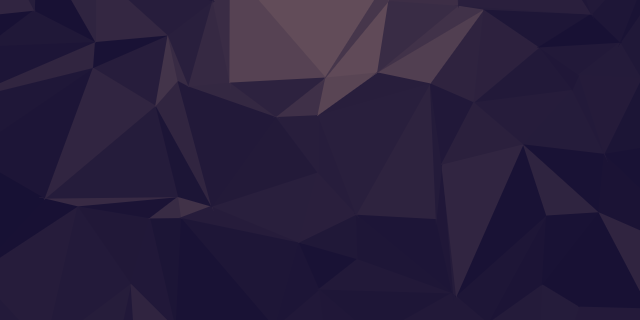
Reproduce this background procedurally as a WebGL 1 fragment shader.

```glsl
precision highp float;
// Dark violet low-poly mesh with a dusty rose glow at the top.
uniform vec2 u_resolution;

const float CELL = 0.215; // mesh spacing as a share of the canvas height

vec2 hash2(vec2 p) {
  return fract(sin(vec2(dot(p, vec2(127.1, 311.7)),
                        dot(p, vec2(269.5, 183.3)))) * 43758.5453);
}

// Grid corner pushed away from its regular place.
vec2 meshVertex(vec2 id) {
  return id + 1.36 * (hash2(id) - 0.5);
}

float cross2(vec2 a, vec2 b) {
  return a.x * b.y - a.y * b.x;
}

// Twice the signed area, positive when counter-clockwise.
float doubleArea(vec2 a, vec2 b, vec2 c) {
  return cross2(b - a, c - a);
}

// Signed distance to the line through a and b, positive on its left.
float edgeDistance(vec2 p, vec2 a, vec2 b) {
  return cross2(b - a, p - a) / max(length(b - a), 1e-4);
}

vec3 facetColor(vec2 center, float area, vec2 seed) {
  vec2 rnd = hash2(seed + 17.3);
  vec2 glowCenter = vec2(0.53 * u_resolution.x / u_resolution.y, 1.0);
  vec2 offset = center * CELL - glowCenter;
  float glow = exp(-7.5 * dot(offset, offset));
  float light = 0.015 + 0.15 * rnd.x + 0.07 * step(0.85, rnd.x);
  light += glow * (0.25 + 0.75 * rnd.y);
  // Some of the small shards catch more light.
  light += 0.27 * step(area, 0.35) * step(0.5, rnd.y);
  return mix(vec3(0.085, 0.06, 0.2), vec3(0.55, 0.43, 0.43), min(light, 1.0));
}

// Paint one facet over the colour; its soft rim lies just outside the edges.
vec3 paintFacet(vec3 color, vec2 p, vec2 a, vec2 b, vec2 c, vec2 seed, float pixel) {
  float area = doubleArea(a, b, c);
  if (area <= 0.0) return color;
  float inside = min(edgeDistance(p, a, b),
                     min(edgeDistance(p, b, c), edgeDistance(p, c, a)));
  float coverage = clamp(inside / pixel + 1.0, 0.0, 1.0);
  if (coverage <= 0.0) return color;
  return mix(color, facetColor((a + b + c) / 3.0, area, seed), coverage);
}

void main() {
  vec2 p = gl_FragCoord.xy / (u_resolution.y * CELL);
  float pixel = 1.0 / (u_resolution.y * CELL);
  vec2 home = floor(p);
  vec3 color = vec3(0.13, 0.10, 0.23);

  // Facets of the neighbouring cells, always painted in the same order.
  for (int j = -1; j <= 1; j++) {
    for (int i = -1; i <= 1; i++) {
      vec2 id = home + vec2(float(i), float(j));
      vec2 a = meshVertex(id);
      vec2 b = meshVertex(id + vec2(1.0, 0.0));
      vec2 c = meshVertex(id + vec2(1.0, 1.0));
      vec2 d = meshVertex(id + vec2(0.0, 1.0));

      // Split along the diagonal that leaves the fuller triangles.
      float splitAC = min(doubleArea(a, b, c), doubleArea(a, c, d));
      float splitBD = min(doubleArea(a, b, d), doubleArea(b, c, d));
      if (splitAC > splitBD) {
        color = paintFacet(color, p, a, b, c, id, pixel);
        color = paintFacet(color, p, a, c, d, id + 0.5, pixel);
      } else {
        color = paintFacet(color, p, a, b, d, id, pixel);
        color = paintFacet(color, p, b, c, d, id + 0.5, pixel);
      }
    }
  }
  gl_FragColor = vec4(color, 1.0);
}
```
